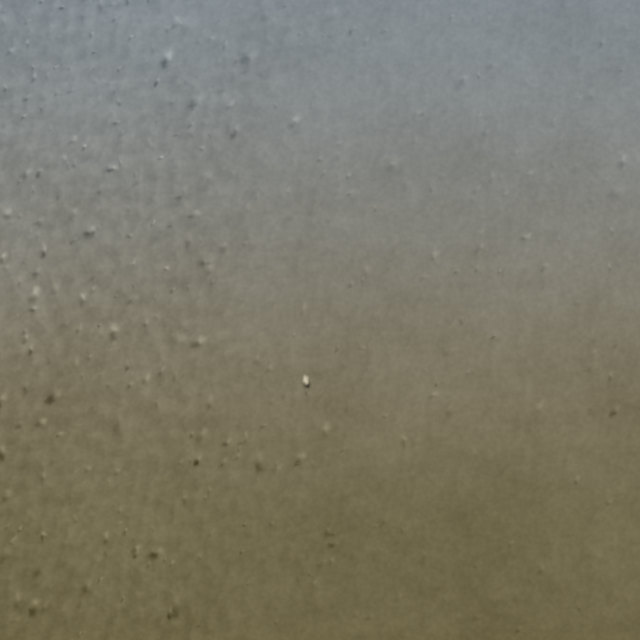
Give the GLSL for this texture, as a WebGL 2 fragment shader.

```glsl
#version 300 es
precision highp float;

uniform vec2 u_resolution;
out vec4 outColor;

// Vertical colour ramp, bottom to top
const int STOPS = 7;
const vec3 RAMP_COLOR[STOPS] = vec3[STOPS](
  vec3(0.430, 0.396, 0.278), vec3(0.450, 0.418, 0.308), vec3(0.480, 0.450, 0.360),
  vec3(0.500, 0.482, 0.420), vec3(0.510, 0.508, 0.480), vec3(0.520, 0.540, 0.540),
  vec3(0.508, 0.542, 0.562));
const float RAMP_HEIGHT[STOPS] = float[STOPS](0.0, 0.20, 0.375, 0.515, 0.66, 0.84, 1.0);

const vec2 LIGHT_DIR = vec2(0.55, 0.835);
const float RAMP_WOBBLE = 0.05;
const float MOTTLE = 0.034;
const float GRAIN = 0.022;
const float RELIEF = 0.032;

// Scattered bumps
const int BUMP_LAYERS = 3;
const float BUMP_CELLS = 21.0;
const float BUMP_RADIUS = 0.0068;
const float BUMP_CONTRAST = 0.23;
const float DENSITY_SPARSE = 0.16;
const float DENSITY_ROUGH = 0.46;
const float CLUSTERING = 0.45;
const float SHAPE_WARP = 0.0035;

// Single pale pebble
const vec2 PEBBLE_POS = vec2(0.478, 0.407);
const vec2 PEBBLE_RADIUS = vec2(0.0058, 0.0075);
const vec3 PEBBLE_COLOR = vec3(0.78, 0.75, 0.65);

uint mixBits(uint n) {
  n = (n ^ (n >> 16u)) * 0x7feb352du;
  n = (n ^ (n >> 15u)) * 0x846ca68bu;
  return n ^ (n >> 16u);
}

float hash(vec2 cell, int seed) {
  ivec2 c = ivec2(cell);
  uint n = mixBits(uint(c.x) + mixBits(uint(c.y) + mixBits(uint(seed))));
  return float(n >> 8u) / 16777216.0;
}

vec2 gradientAt(vec2 cell) {
  float angle = 6.28318 * hash(cell, 1);
  return vec2(cos(angle), sin(angle));
}

float gradientNoise(vec2 p) {
  vec2 i = floor(p), f = p - i;
  vec2 w = f * f * f * (f * (f * 6.0 - 15.0) + 10.0);
  vec2 e = vec2(1.0, 0.0);
  float a = dot(gradientAt(i), f);
  float b = dot(gradientAt(i + e.xy), f - e.xy);
  float c = dot(gradientAt(i + e.yx), f - e.yx);
  float d = dot(gradientAt(i + e.xx), f - e.xx);
  return mix(mix(a, b, w.x), mix(c, d, w.x), w.y);
}

vec3 ramp(float h) {
  vec3 color = RAMP_COLOR[0];
  for (int i = 1; i < STOPS; i++) {
    float t = clamp((h - RAMP_HEIGHT[i - 1]) / (RAMP_HEIGHT[i] - RAMP_HEIGHT[i - 1]), 0.0, 1.0);
    color = mix(color, RAMP_COLOR[i], t);
  }
  return color;
}

// Lit and shaded sides of randomly sized, turned bumps
float bumpLayer(vec2 uv, float cells, float radius, float density, int seed) {
  vec2 home = floor(uv * cells);
  float shade = 0.0;
  for (int y = -1; y <= 1; y++) {
    for (int x = -1; x <= 1; x++) {
      vec2 cell = home + vec2(x, y);
      float present = smoothstep(-0.03, 0.03, density - hash(cell, seed));
      vec2 center = (cell + vec2(hash(cell, seed + 1), hash(cell, seed + 2))) / cells;
      float size = radius * mix(0.6, 1.25, hash(cell, seed + 3));
      float angle = mix(0.4, 1.7, hash(cell, seed + 4));
      vec2 axis = vec2(cos(angle), sin(angle));
      vec2 d = (uv - center) / size;
      vec2 q = vec2(dot(d, axis) / 1.35, dot(d, vec2(-axis.y, axis.x)) / 0.75);
      float strength = mix(0.15, 1.0, pow(hash(cell, seed + 5), 2.0));
      float tilt = dot(d, LIGHT_DIR) + mix(-0.45, 0.3, hash(cell, seed + 6));
      shade += present * strength * tilt * exp(-dot(q, q));
    }
  }
  return shade;
}

void main() {
  vec2 uv = gl_FragCoord.xy / u_resolution;
  float broad = gradientNoise(uv * 5.0 + 3.7);
  float medium = gradientNoise(uv * vec2(14.0, 18.0) + 40.0);
  vec3 color = ramp(uv.y + RAMP_WOBBLE * (0.5 * broad + 0.3 * medium));

  // Rougher ground towards the left, gathered in patches
  float rough = 1.0 - smoothstep(0.15, 0.62, uv.x + 0.22 * broad);
  float density = mix(DENSITY_SPARSE, DENSITY_ROUGH, rough) * mix(0.6, 1.1, uv.y);
  density *= 1.0 + CLUSTERING * 2.0 * medium;

  // Soft mottling, fine grain and directional relief
  float patches = gradientNoise(uv * 31.0 + 70.0);
  float light = MOTTLE * (0.7 * broad + 0.5 * medium + 0.35 * patches);
  vec2 warp = vec2(gradientNoise(uv * 95.0), gradientNoise(uv * 95.0 + 50.0));
  light += GRAIN * (warp.x + 0.7 * gradientNoise(uv * 170.0 + 9.0));
  vec2 reliefPos = vec2(uv.x - 0.35 * uv.y, 0.75 * uv.y) * 55.0 + 0.3 * warp;
  float relief = gradientNoise(reliefPos + 0.4 * LIGHT_DIR) - gradientNoise(reliefPos - 0.4 * LIGHT_DIR);
  light -= RELIEF * mix(0.4, 1.1, rough) * relief;

  float scale = 1.0;
  for (int i = 0; i < BUMP_LAYERS; i++) {
    vec2 p = uv + SHAPE_WARP * warp;
    float bumps = bumpLayer(p, BUMP_CELLS / scale, BUMP_RADIUS * scale, density, 10 + 10 * i);
    light += BUMP_CONTRAST * mix(0.6, 1.0, rough) * scale * bumps;
    scale *= 0.75;
  }
  color += light * vec3(1.0, 0.99, 0.94);

  // Pebble with its shadow beneath
  vec2 d = (uv - PEBBLE_POS + SHAPE_WARP * warp) / PEBBLE_RADIUS;
  vec2 s = d + vec2(-0.2, 1.2);
  color *= 1.0 - 0.5 * exp(-1.6 * dot(s, s));
  color = mix(color, PEBBLE_COLOR, 1.0 - smoothstep(0.2, 1.3, length(d)));

  outColor = vec4(clamp(color, 0.0, 1.0), 1.0);
}
```
